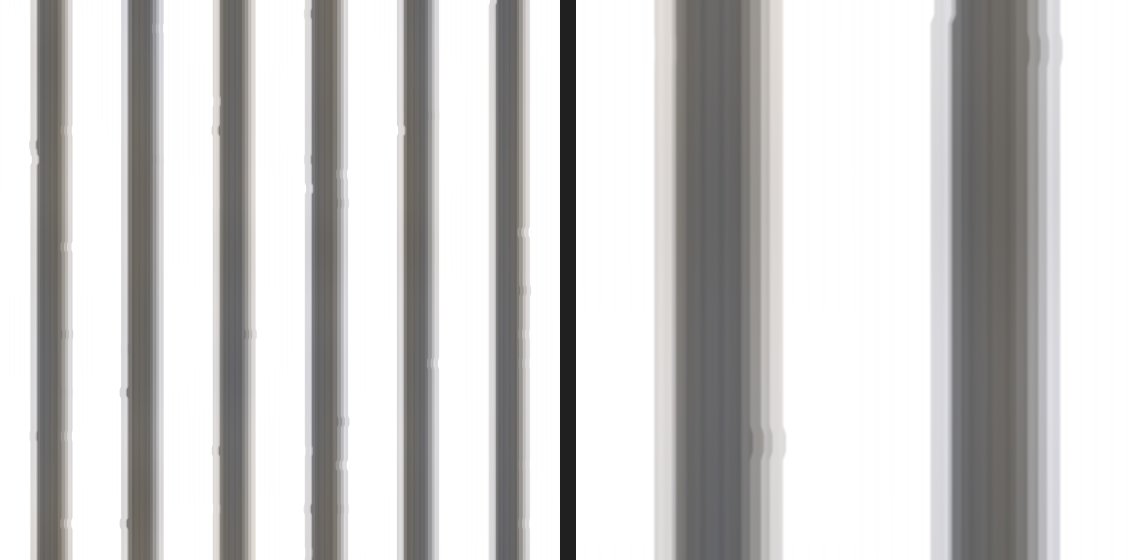
Left: the whole. Right: its middle third, enlarged.
A WebGL 2 fragment shader for this pattern:

```glsl
#version 300 es
precision highp float;

#define PITCH 0.1637        // distance between bar centres
#define FIRST_CENTRE 0.0912 // centre of the leftmost bar
#define SOFTNESS 0.0012     // half width of each tone transition
#define EDGE_JITTER 0.0015  // fringe variation from bar to bar
#define NICK_DEPTH 0.0030   // depth of sparse worn patches
#define NICK_RATE 0.10      // share of cells carrying a patch
#define CELL_HEIGHT 0.026   // vertical size of a wear cell
#define STREAK 0.018        // strength of fine vertical streaks
#define TINT 0.016          // warm and cool colour drift

uniform vec2 u_resolution;
out vec4 fragColor;

const vec3 WHITE = vec3(1.0);
const vec3 PALE = vec3(0.86, 0.85, 0.85);
const vec3 SILVER = vec3(0.74, 0.73, 0.73);
const vec3 MID_GREY = vec3(0.60, 0.59, 0.58);
const vec3 SLATE = vec3(0.48, 0.47, 0.46);
const vec3 CHARCOAL = vec3(0.41, 0.40, 0.39);

float hash(vec2 p) {
    vec3 q = fract(vec3(p.xyx) * 0.1031);
    q += dot(q, q.yzx + 33.33);
    return fract((q.x + q.y) * q.z);
}

// Smoothly varying random value along a bar
float cellNoise(float bar, float y) {
    float cell = floor(y), t = smoothstep(0.0, 1.0, fract(y));
    return mix(hash(vec2(bar, cell)), hash(vec2(bar, cell + 1.0)), t);
}

// Coverage of the span between two soft edges
float band(float x, float left, float right, float soft) {
    return smoothstep(left - soft, left + soft, x)
         * (1.0 - smoothstep(right - soft, right + soft, x));
}

// Sparse patches where one side of a bar is displaced
float nick(float bar, float side, float y) {
    float cell = floor(y / CELL_HEIGHT), t = fract(y / CELL_HEIGHT);
    vec2 id = vec2(bar * 7.0 + side, cell);
    float present = step(1.0 - NICK_RATE, hash(id + 41.0));
    return NICK_DEPTH * present * (hash(id + 83.0) - 0.5) * 2.0
         * band(t, 0.2, 0.8, 0.15);
}

void main() {
    vec2 uv = gl_FragCoord.xy / u_resolution;
    float soft = max(SOFTNESS, 0.7 / u_resolution.x);
    float bar = floor((uv.x - FIRST_CENTRE) / PITCH + 0.5);
    float x = uv.x - FIRST_CENTRE - bar * PITCH;

    // Independent edge offsets on the two sides
    float l = EDGE_JITTER * (hash(vec2(bar, 3.0)) * 2.0 - 1.0) + nick(bar, 1.0, uv.y);
    float r = EDGE_JITTER * (hash(vec2(bar, 9.0)) * 2.0 - 1.0) + nick(bar, 2.0, uv.y);

    // Nested tones, broader and softer on the right
    vec3 colour = WHITE;
    colour = mix(colour, PALE, band(x, -0.0378 + l, 0.0378 + r, soft));
    colour = mix(colour, SILVER, band(x, -0.0273 + l, 0.0299 + r, soft));
    colour = mix(colour, MID_GREY, band(x, -0.0252 + l, 0.0247 + r, soft));
    colour = mix(colour, SLATE, band(x, -0.0245 + l, 0.0182 + r, soft));
    colour = mix(colour, CHARCOAL, band(x, -0.0195, 0.0130, soft));

    // Layered streaks and slow tonal drift inside the bars
    float inside = band(x, -0.0378 + l, 0.0378 + r, soft);
    float streak = sin(x * 620.0 + bar * 2.1) + 0.6 * sin(x * 1130.0 + bar * 4.7);
    float drift = cellNoise(bar, uv.y * 9.0) - 0.5;
    colour += inside * (STREAK * 0.6 * streak + STREAK * drift);

    // Warm and cool shifts, opposed across each bar
    float warmth = cellNoise(bar + 20.0, uv.y * 3.0) * 2.0 - 1.0;
    warmth += sin(x * 95.0 + bar * 2.4);
    colour += inside * TINT * warmth * vec3(0.5, 0.1, -0.7);

    // Barely visible ghost lines in the white gaps
    float ghost = smoothstep(0.6, 1.0, sin(abs(x) * 700.0 + bar));
    colour -= (1.0 - inside) * 0.010 * ghost * cellNoise(bar + 50.0, uv.y * 5.0);

    fragColor = vec4(clamp(colour, 0.0, 1.0), 1.0);
}
```
